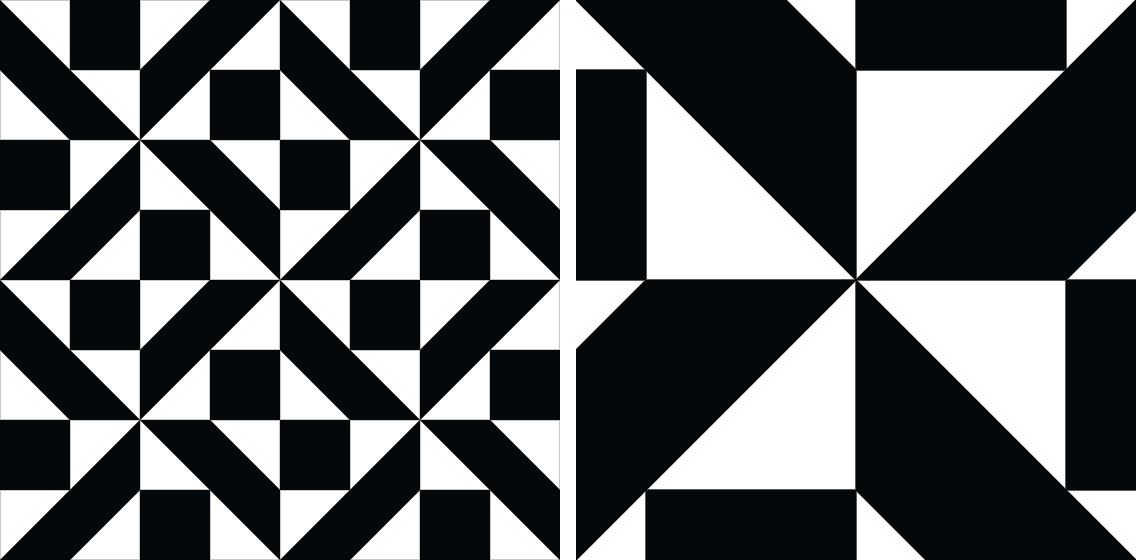
Left: the whole. Right: its middle third, enlarged.
This pattern is drawn by a three.js fragment shader. Its source:

```glsl
varying vec2 vUv;

const float REPEATS = 2.0;                 // full pinwheel repeats across and down
const float BLOCKS = 2.0 * REPEATS;        // each repeat is 2 x 2 turned blocks
const float INK_SPREAD = 0.0004;           // growth of the dark shapes, canvas units
const vec3 INK = vec3(0.02, 0.03, 0.04);
const vec3 PAPER = vec3(1.0);

float boxDistance(vec2 p, vec2 halfSize) {
  vec2 d = abs(p) - halfSize;
  return length(max(d, 0.0)) + min(max(d.x, d.y), 0.0);
}

// Each block of a 2 x 2 group is a quarter turn from the next
vec2 turnBlock(vec2 p, vec2 id) {
  vec2 odd = mod(id, 2.0);
  float diagonal = odd.y - odd.x;
  if (abs(diagonal) > 0.5) return p * diagonal;
  return vec2(-p.y, p.x) * (2.0 * odd.x - 1.0);
}

// Distance to the dark shapes of one block, p runs from -0.5 to 0.5
float blockDistance(vec2 p) {
  float square = boxDistance(p - 0.25, vec2(0.25));
  float band = (abs(p.x + p.y + 0.25) - 0.25) * sqrt(0.5);
  float clippedBand = max(band, boxDistance(p, vec2(0.5)));
  return min(square, clippedBand);
}

void main() {
  vec2 grid = vUv * BLOCKS;
  vec2 home = floor(grid);

  // Neighbours are included so edges on block borders stay smooth
  float nearest = 1e3;
  for (int j = -1; j <= 1; j++) {
    for (int i = -1; i <= 1; i++) {
      vec2 id = home + vec2(float(i), float(j));
      vec2 local = turnBlock(grid - id - 0.5, id);
      nearest = min(nearest, blockDistance(local));
    }
  }

  // Back to canvas units, then one-sample-wide edge coverage
  float edge = nearest / BLOCKS - INK_SPREAD;
  float coverage = clamp(0.5 - edge / fwidth(vUv.x), 0.0, 1.0);
  gl_FragColor = vec4(mix(PAPER, INK, coverage), 1.0);
}
```
